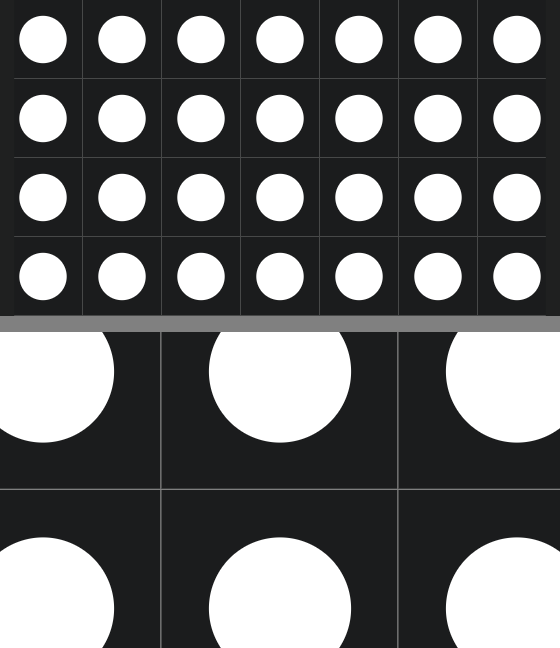
Top: the whole. Bottom: its middle third, enlarged.
Reproduce this pattern procedurally as a WebGL 1 fragment shader.

```glsl
precision mediump float;
// White discs on a dark panel, seven across and four down, one per square cell.
// Thin grey rules divide the cells and stop at the panel's side margins.
// Every edge is smoothed by the share of each pixel that it covers.

uniform vec2 u_resolution;

const float ROWS = 4.0;
const float DISC_RADIUS = 0.3;          // in cells
const float RULE_WIDTH = 1.0 / 180.0;   // in cells
const float PANEL_HALF_WIDTH = 3.365;   // in cells

const vec3 PANEL_COLOR = vec3(0.104, 0.110, 0.112);
const vec3 MARGIN_COLOR = vec3(0.122, 0.125, 0.127);
const vec3 RULE_COLOR = vec3(0.50);
const vec3 DISC_COLOR = vec3(1.0);

// Smoothed inside of a signed distance.
float fill(float dist, float pixel) {
  return clamp(0.5 - dist / pixel, 0.0, 1.0);
}

// Share of a pixel centred at x that lies between two bounds.
float spanCoverage(float x, float lower, float upper, float pixel) {
  float start = max(lower, x - 0.5 * pixel);
  float end = min(upper, x + 0.5 * pixel);
  return max(end - start, 0.0) / pixel;
}

// Signed offset to the nearest whole number.
float nearestOffset(float x) {
  return x - floor(x + 0.5);
}

// Rules lie left of each column boundary and above each row boundary.
float ruleGrid(vec2 grid, float width, float pixel) {
  float column = spanCoverage(nearestOffset(grid.x), -width, 0.0, pixel);
  float row = spanCoverage(nearestOffset(grid.y), 0.0, width, pixel);
  return max(column, row);
}

float discDistance(vec2 grid, float radius) {
  return length(fract(grid) - 0.5) - radius;
}

void main() {
  // Cell units, with the middle column centred on the canvas
  float pixel = ROWS / u_resolution.y;
  vec2 p = (gl_FragCoord.xy - vec2(0.5 * u_resolution.x, 0.0)) * pixel;
  vec2 grid = p + vec2(0.5, 0.0);

  // Panel and margins
  float panel = fill(abs(p.x) - PANEL_HALF_WIDTH, pixel);
  vec3 color = mix(MARGIN_COLOR, PANEL_COLOR, panel);

  // Rules, then discs
  float rules = ruleGrid(grid, RULE_WIDTH, pixel) * panel;
  color = mix(color, RULE_COLOR, rules);
  color = mix(color, DISC_COLOR, fill(discDistance(grid, DISC_RADIUS), pixel));

  gl_FragColor = vec4(color, 1.0);
}
```
